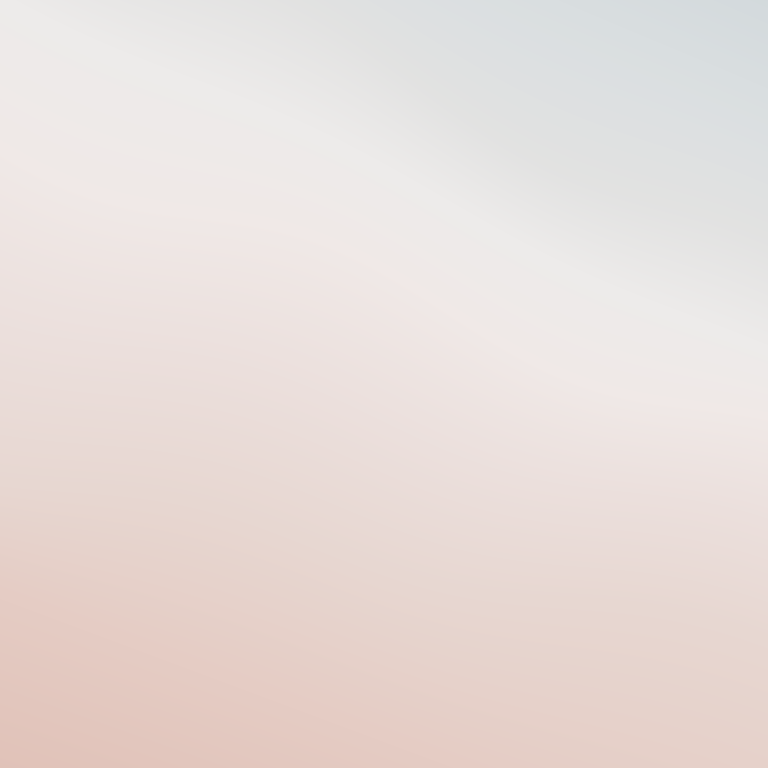
Give the GLSL for this background, as a Shadertoy shader.

```glsl
// A soft diagonal gradient from cool grey through white to warm blush, with gently waving bands.

// Each contour: height at left, slope, wave amplitude, wave phase (depth grows downward).
const vec4 contours[9] = vec4[9](
    vec4(-0.48, 0.44, 0.0, 0.0),
    vec4(-0.29, 0.44, 0.003, 6.8),
    vec4(-0.164, 0.50, 0.025, 6.8),
    vec4(-0.012, 0.475, 0.01, 7.2),
    vec4(0.18, 0.385, 0.028, 7.25),
    vec4(0.41, 0.29, 0.02, 6.3),
    vec4(0.613, 0.228, 0.018, 5.6),
    vec4(0.768, 0.375, 0.0, 0.0),
    vec4(1.02, 0.33, 0.0, 0.0));

// Colour reached on each contour.
const vec3 tints[9] = vec3[9](
    vec3(0.820, 0.847, 0.859),
    vec3(0.855, 0.873, 0.880),
    vec3(0.886, 0.886, 0.884),
    vec3(0.929, 0.921, 0.917),
    vec3(0.940, 0.913, 0.905),
    vec3(0.922, 0.875, 0.863),
    vec3(0.906, 0.843, 0.820),
    vec3(0.897, 0.800, 0.769),
    vec3(0.878, 0.757, 0.718));

float contourDepth(vec4 contour, float x) {
    return contour.x + contour.y * x + contour.z * cos(9.7 * x - contour.w);
}

void mainImage(out vec4 fragColor, in vec2 fragCoord) {
    vec2 uv = fragCoord / iResolution.xy;
    float depth = 1.0 - uv.y;

    // Blend from contour to contour, top to bottom.
    vec3 color = tints[0];
    float above = contourDepth(contours[0], uv.x);
    for (int i = 1; i < 9; i++) {
        float below = contourDepth(contours[i], uv.x);
        color = mix(color, tints[i], clamp((depth - above) / (below - above), 0.0, 1.0));
        above = below;
    }

    fragColor = vec4(color, 1.0);
}
```
